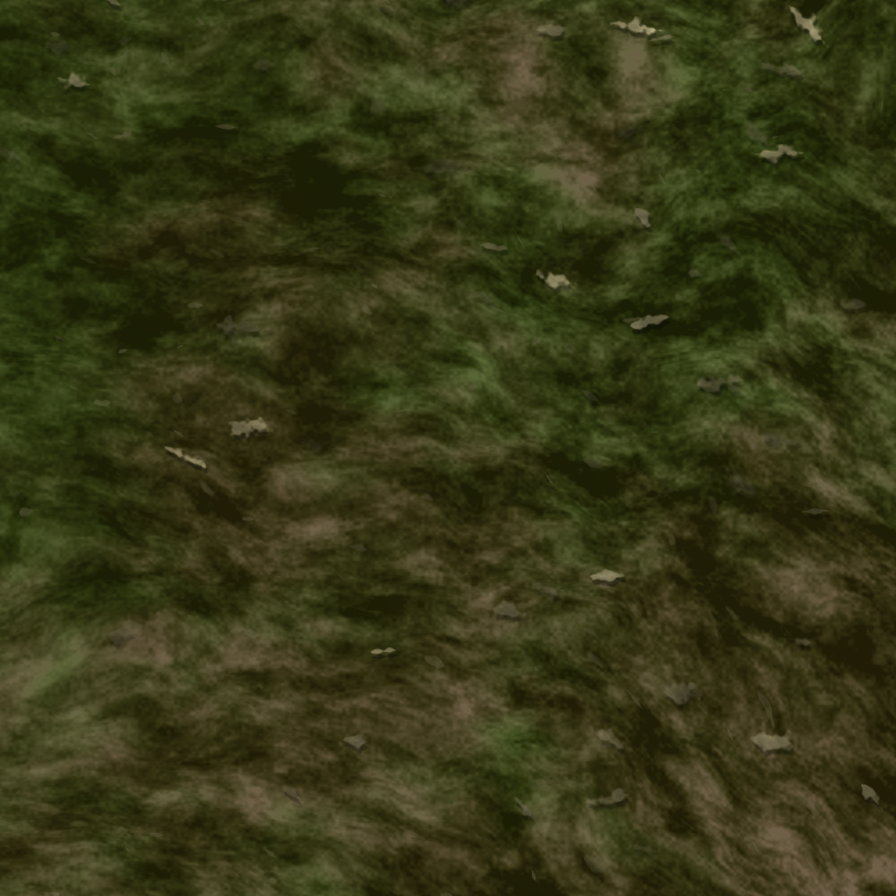
Give the GLSL for this texture, as a three.js fragment shader.

```glsl
// Worn, shaded lawn: mossy grass thinning into bare earth, with dry leaf flecks.
// Gently warped, stretched value noise gives tone (patches, tufts, blades) and
// hue; ragged lens-shaped leaves are scattered over jittered grids.
varying vec2 vUv;

#define DARK vec3(0.115, 0.115, 0.018)
#define MID vec3(0.203, 0.208, 0.072)
#define LIGHT vec3(0.345, 0.335, 0.205)
#define GREEN_TINT vec3(0.85, 1.04, 0.78)
#define EARTH_TINT vec3(1.09, 0.97, 1.10)
#define LEAF_COLOR vec3(0.50, 0.47, 0.36)
#define PATCH_TONE 1.4
#define TUFT_TONE 2.0
#define BLADE_TONE 2.3
#define GRAIN_TONE 0.9
#define WARP 0.045
#define SLANT 0.30

float hash(vec2 p) {
  vec3 q = fract(p.xyx * 0.1031);
  q += dot(q, q.yzx + 33.33);
  return fract((q.x + q.y) * q.z);
}

float noise(vec2 p) {
  vec2 i = floor(p), f = fract(p);
  f = f * f * (3.0 - 2.0 * f);
  float low = mix(hash(i), hash(i + vec2(1.0, 0.0)), f.x);
  float high = mix(hash(i + vec2(0.0, 1.0)), hash(i + 1.0), f.x);
  return mix(low, high, f.y);
}

// Four octaves, centred on zero
float fbm(vec2 p) {
  float sum = 0.0, amp = 1.0;
  for (int i = 0; i < 4; i++) {
    sum += amp * (noise(p) - 0.5);
    p = mat2(2.0, 0.4, -0.4, 2.0) * p + 17.3;
    amp *= 0.5;
  }
  return sum;
}

// Bends the streaks: wavy everywhere, slanting down at the lower right
vec2 comb(vec2 uv) {
  vec2 wave = vec2(noise(uv * 6.0 + 3.0), noise(uv * 6.0 + 41.0)) - 0.5;
  vec2 ripple = vec2(noise(uv * 19.0 + 13.0), noise(uv * 19.0 + 29.0)) - 0.5;
  vec2 p = uv + WARP * (wave + 0.4 * ripple);
  p.y += SLANT * uv.x * uv.x * (1.0 - uv.y);
  return p;
}

// Coverage (x) and brightness (y) of leaves on a grid of count cells
vec2 leaves(vec2 uv, float count, float density) {
  vec2 p = uv * count, cell = floor(p), result = vec2(0.0);
  float ragged = noise(uv * 110.0) + 0.6 * noise(uv * 210.0) - 0.8;
  for (int j = -1; j <= 1; j++) {
    for (int i = -1; i <= 1; i++) {
      vec2 id = cell + vec2(float(i), float(j)) + 60.0;
      vec2 jitter = vec2(hash(id + 5.1), hash(id + 9.7));
      vec2 q = p - (id - 60.0) - jitter;
      float side = clamp((id.x - 60.0) / count, 0.0, 1.0);
      float angle = (hash(id + 2.3) - 0.5) * 1.2 - 0.45 * side;
      float c = cos(angle), s = sin(angle);
      q = vec2(c * q.x + s * q.y, c * q.y - s * q.x);
      float len = mix(0.14, 0.36, hash(id + 7.9));
      float wid = len * mix(0.2, 0.45, hash(id + 3.7));
      float lens = abs(q.y) / wid + q.x * q.x / (len * len) - 1.0 + 1.5 * ragged;
      float present = step(hash(id + 1.3), density * mix(0.35, 1.3, side));
      float glow = hash(id + 6.1);
      float cover = present * (1.0 - smoothstep(-0.6, 0.4, lens));
      cover *= mix(0.3, 0.95, glow);
      result = cover > result.x ? vec2(cover, glow) : result;
    }
  }
  return result;
}

void main() {
  vec2 uv = vUv;
  vec2 p = comb(uv);

  // Tone from coarse to fine; the left is slightly softer
  float broad = fbm(p * vec2(3.2, 4.5) + 11.0);
  float tufts = fbm(p * vec2(11.0, 22.0) + 23.0);
  float blades = fbm(p * vec2(30.0, 62.0) + 7.0);
  float grain = noise(p * vec2(120.0, 230.0)) + noise(uv * 250.0 + 19.0) - 1.0;
  float sharp = mix(0.8, 1.2, uv.x);
  float tone = PATCH_TONE * broad + TUFT_TONE * tufts;
  tone += sharp * (BLADE_TONE * blades + GRAIN_TONE * grain);

  // Small shaded hollows
  float hollow = fbm(p * vec2(11.0, 16.0) + 71.0);
  tone -= 1.1 * smoothstep(0.3, 0.6, hollow);

  // Hue: lush towards the upper left, bare earth towards the lower right
  float lush = 0.8 * fbm(p * vec2(3.2, 4.2) + 53.0);
  lush += 0.45 * fbm(p * vec2(14.0, 24.0) + 31.0) + 0.06;
  lush += 0.45 * (uv.y - 0.5) - 0.3 * (uv.x - 0.5);
  float green = smoothstep(-0.5, 0.5, lush);
  tone += 0.3 * (0.5 - green);

  vec3 color = mix(DARK, MID, clamp(tone / 1.5 + 1.0, 0.0, 1.0));
  color = mix(color, LIGHT, clamp(tone / 1.7, 0.0, 1.4));
  color *= mix(EARTH_TINT, GREEN_TINT, green);

  // Dim litter first, then larger leaves with a soft shadow below
  vec2 litter = leaves(p, 30.0, 0.22);
  color = mix(color, LEAF_COLOR * 0.85, 0.45 * litter.x);
  float shadow = leaves(uv + vec2(-0.002, 0.006), 14.0, 0.3).x;
  color *= 1.0 - 0.4 * shadow;
  vec2 leaf = leaves(uv, 14.0, 0.3);
  vec3 leafColor = LEAF_COLOR * mix(0.7, 1.45, leaf.y * leaf.y * leaf.y);
  color = mix(color, leafColor * (1.0 + 0.4 * blades), 0.8 * leaf.x);

  gl_FragColor = vec4(color, 1.0);
}
```
